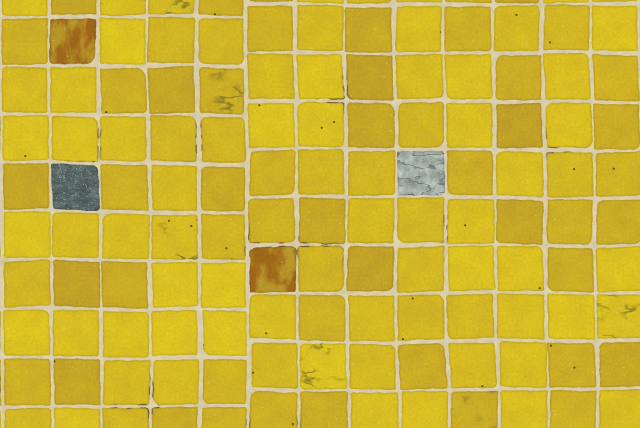
Reproduce this texture procedurally as a Shadertoy shader.

```glsl
const vec2 PITCH = vec2(0.115, 0.1139);   // tile spacing, in canvas heights
const float SEAM_COLUMN = 5.0;            // first column of the second sheet
const vec3 YELLOW = vec3(0.88, 0.785, 0.13);
const vec3 OCHRE = vec3(0.72, 0.59, 0.165);
const vec3 BROWN = vec3(0.62, 0.40, 0.10);
const vec3 GROUT = vec3(0.85, 0.80, 0.67);
const vec3 SLATE = vec3(0.35, 0.41, 0.40);
const vec3 PALE_STONE = vec3(0.64, 0.68, 0.65);

float hash(vec2 p) {
    vec3 a = fract(vec3(p.xyx) * 0.1031 + 0.37);
    a += dot(a, a.yzx + 33.33);
    return fract((a.x + a.y) * a.z);
}

vec2 hash2(vec2 p) {
    return vec2(hash(p), hash(p + vec2(71.3, 19.7)));
}

float cornerGradient(vec2 cell, vec2 f, vec2 corner) {
    float angle = 6.2832 * hash(cell + corner);
    return dot(vec2(cos(angle), sin(angle)), f - corner);
}

float gradientNoise(vec2 p) {
    vec2 i = floor(p), f = fract(p);
    vec2 w = f * f * f * (f * (f * 6.0 - 15.0) + 10.0);
    float low = mix(cornerGradient(i, f, vec2(0, 0)), cornerGradient(i, f, vec2(1, 0)), w.x);
    float high = mix(cornerGradient(i, f, vec2(0, 1)), cornerGradient(i, f, vec2(1, 1)), w.x);
    return mix(low, high, w.y);
}

float fbm(vec2 p) {
    float sum = 0.0, gain = 1.0;
    for (int k = 0; k < 4; k++) {
        sum += gain * gradientNoise(p);
        p = mat2(1.6, 1.2, -1.2, 1.6) * p + 7.1;
        gain *= 0.55;
    }
    return sum;
}

float roundedBox(vec2 p, vec2 halfSize, float radius) {
    vec2 d = abs(p) - halfSize + radius;
    return length(max(d, 0.0)) + min(max(d.x, d.y), 0.0) - radius;
}

// Grid coordinates of two sheets that meet at a vertical seam
vec2 sheetGrid(vec2 p) {
    float shear = p.y * (0.006 + 0.014 * max(p.x - 0.578, 0.0));
    float u = (p.x - shear) / PITCH.x + 0.05 * gradientNoise(p * vec2(1.5, 4.0));
    float v = u < SEAM_COLUMN ? (p.y - 0.039) / PITCH.y : (p.y - 0.010) / (PITCH.y - 0.0014);
    return vec2(u, v + 0.07 * gradientNoise(p * vec2(4.0, 1.5) + 9.0));
}

// Signed distance to one hand-cut tile, in cell units
float tileDistance(vec2 c, vec2 id) {
    vec2 halfSize = 0.467 + 0.016 * (hash2(id + 5.0) - 0.5);
    if (id.x == SEAM_COLUMN - 1.0) halfSize.x -= 0.018;
    c -= 0.034 * (hash2(id + 11.0) - 0.5);
    c += 0.065 * (hash2(id + 23.0) - 0.5) * c.yx;
    float chip = hash(id * 2.0 + step(0.0, c) + 40.0);
    float radius = mix(0.03, 0.19, pow(chip, 5.0));
    float wobble = 0.022 * gradientNoise(c * 5.0 + id * 3.7) + 0.010 * gradientNoise(c * 19.0 + id * 5.3);
    return roundedBox(c, halfSize, radius) + wobble;
}

float vein(vec2 p, float width) {
    return 1.0 - smoothstep(0.0, width, abs(fbm(p)));
}

vec3 glazeColor(vec2 c, vec2 id) {
    vec2 s = c + id * 3.17;
    float cloud = fbm(s * 2.3);
    float tone = 0.18 + 0.70 * pow(hash(id + 3.0), 0.75);
    vec3 color = mix(OCHRE, YELLOW, clamp(tone + 0.17 * cloud, 0.0, 1.15));

    // Sparse diagonal of burnt tiles
    if (id.y * 4.0 == (id.x - 1.0) * 5.0)
        color = mix(BROWN, OCHRE, smoothstep(-0.35, 0.45, fbm(s * vec2(3.0, 1.7))));

    // Smoky veins on a few tiles
    float stained = step(0.92, hash(id + 61.0)) * smoothstep(0.0, 0.35, gradientNoise(s * 2.0));
    color = mix(color, vec3(0.43, 0.39, 0.14), 0.65 * stained * vein(s * vec2(1.2, 2.4), 0.18));
    return color;
}

vec3 stoneColor(vec2 c, vec2 id) {
    vec2 s = c * 4.0 + id * 1.9;
    vec3 base = id.x < SEAM_COLUMN ? SLATE : PALE_STONE;
    base *= 1.0 + 0.28 * fbm(s);
    base = mix(base, SLATE * 0.75, 0.5 * vein(s * vec2(0.35, 0.8), 0.13));
    return mix(base, vec3(0.72, 0.75, 0.71), 0.35 * vein(s * 1.4 + 8.0, 0.08));
}

// Round specks scattered one per cell, kept where the hash is high
float specks(vec2 p, float rarity) {
    vec2 id = floor(p);
    float d = length(fract(p) - 0.3 - 0.4 * hash2(id));
    return step(rarity, hash(id + 17.0)) * (1.0 - smoothstep(0.10, 0.28, d));
}

void mainImage(out vec4 fragColor, in vec2 fragCoord) {
    vec2 p = vec2(fragCoord.x, iResolution.y - fragCoord.y) / iResolution.y;
    float pixel = 1.0 / (PITCH.y * iResolution.y);
    vec2 grid = sheetGrid(p);
    vec2 id = floor(grid), c = fract(grid) - 0.5;
    float d = tileDistance(c, id);

    // Tile surface: mottling, grain, specks and a worn rim
    bool isStone = id.y == 3.0 && mod(id.x, 7.0) == 1.0;
    vec3 tile = isStone ? stoneColor(c, id) : glazeColor(c, id);
    tile *= 1.0 + 0.05 * gradientNoise(p * 170.0);
    tile = mix(tile, GROUT, 0.5 * specks(p * 110.0, 0.985));
    tile = mix(tile, tile * 0.5, specks(p * 75.0, 0.996));
    tile *= 1.0 - 0.10 * smoothstep(-0.055, 0.0, d);

    // Grout, with dark hairline gaps in a few places
    vec3 grout = GROUT * (1.0 + 0.06 * fbm(p * 45.0));
    vec3 color = mix(tile, grout, smoothstep(-0.7 * pixel, 0.7 * pixel, d));
    float gap = smoothstep(0.30, 0.45, gradientNoise(p * 4.5 + 2.0)) * smoothstep(-0.1, 0.2, gradientNoise(p * 40.0));
    color = mix(color, vec3(0.30, 0.24, 0.12), 0.7 * gap * exp(-pow(d / 0.014, 2.0)));
    fragColor = vec4(clamp(color, 0.0, 1.0), 1.0);
}
```
